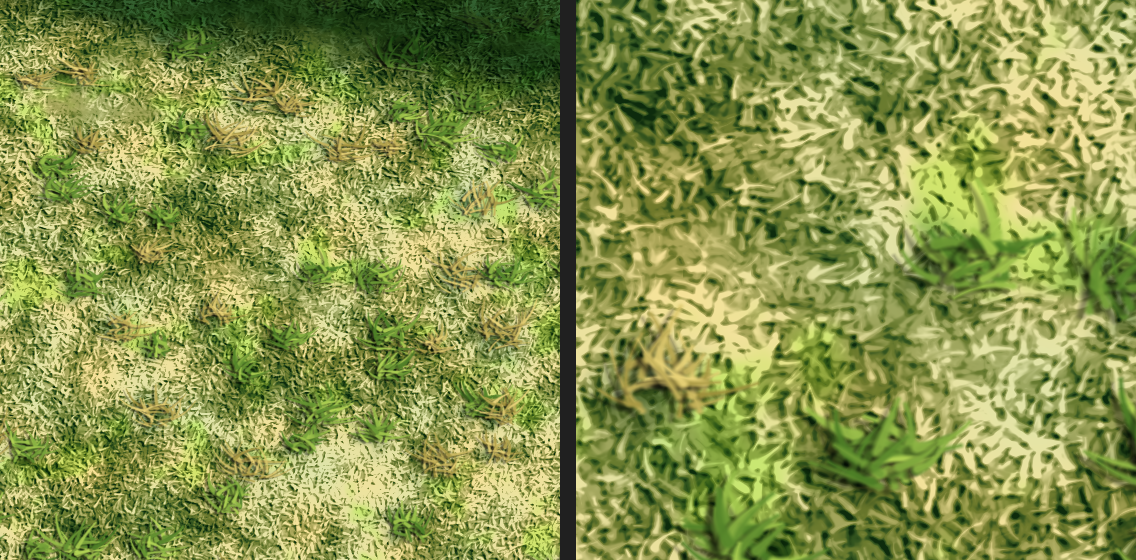
Left: the whole. Right: its middle third, enlarged.
Reproduce this texture procedurally as a WebGL 2 fragment shader.

```glsl
#version 300 es
precision highp float;
// Dry, sunlit lawn with straw litter, scattered grass tufts and a shaded far edge.

#define STRAW_LAYERS 6
#define STRAW_CELLS 28.0
#define STRAW_WIDTH 0.0020
#define TUFT_CELLS 8.0
#define TUFT_SHARE 0.66
#define TUFT_BLADES 26
#define BLADE_LENGTH 0.066
#define EDGE_SOFTNESS 0.0021
#define CONTRAST 1.15
#define BRIGHTNESS 0.72
#define SHADE_HEIGHT 0.985
#define SHADE_SLOPE 0.17

uniform vec2 u_resolution;
out vec4 fragColor;

vec2 hash2(vec2 p) {
    vec3 q = fract(p.xyx * vec3(0.1031, 0.1030, 0.0973));
    q += dot(q, q.yzx + 33.33);
    return fract((q.xx + q.yz) * q.zy);
}

float cornerSlope(vec2 cell, vec2 offset) {
    float angle = 6.2832 * hash2(cell + 71.0).x;
    return dot(vec2(cos(angle), sin(angle)), offset);
}

float gradientNoise(vec2 p) {
    vec2 i = floor(p), f = p - i, e = vec2(1, 0);
    vec2 u = f * f * f * (f * (f * 6.0 - 15.0) + 10.0);
    float low = mix(cornerSlope(i, f), cornerSlope(i + e, f - e), u.x);
    float high = mix(cornerSlope(i + e.yx, f - e.yx), cornerSlope(i + 1.0, f - 1.0), u.x);
    return 1.4 * mix(low, high, u.y);
}

float fbm(vec2 p) {
    float sum = 0.0, weight = 0.6;
    for (int i = 0; i < 4; i++) {
        sum += weight * gradientNoise(p);
        p = mat2(1.6, 1.2, -1.2, 1.6) * p + 17.0;
        weight *= 0.5;
    }
    return sum;
}

// Coverage of a tapered, bent blade growing from the origin.
float blade(vec2 q, float angle, float len, float bend, float width) {
    vec2 dir = vec2(cos(angle), sin(angle));
    float u = clamp(dot(q, dir) / len, 0.0, 1.0);
    q -= len * (dir * u + vec2(-dir.y, dir.x) * bend * u * (u - 0.3));
    float w = width * (1.0 - 0.65 * u);
    return 1.0 - smoothstep(w - EDGE_SOFTNESS, w + EDGE_SOFTNESS, length(q));
}

// Straw litter: each blade darkens what lies beside it, then covers it.
float strawTone(vec2 p, float tone, float patchTone, float flow) {
    for (int layer = 0; layer < STRAW_LAYERS; layer++) {
        float cells = STRAW_CELLS + 9.0 * float(layer);
        for (int k = 0; k < 9; k++) {
            vec2 id = floor(p * cells) + vec2(k % 3, k / 3) - 1.0;
            vec2 a = hash2(id + 37.0 * float(layer)), b = hash2(id + 19.0 + 53.0 * float(layer));
            float angle = 1.15 + flow + (b.x - 0.5) * 2.8;
            float len = (0.5 + 1.1 * b.y) / cells;
            vec2 q = p - (id + a) / cells + 0.5 * len * vec2(cos(angle), sin(angle));
            float bend = 1.0 * (a.x - 0.5), width = STRAW_WIDTH * (0.6 + 0.8 * a.y);
            tone -= 0.22 * blade(q + vec2(0.004, 0.003), angle, len, bend, width);
            float strawLight = 0.48 + 0.56 * fract(a.x * 7.0 + b.y * 5.0) + 0.3 * patchTone;
            tone = mix(tone, strawLight, blade(q, angle, len, bend, width));
        }
    }
    return tone;
}

vec3 groundColor(float t) {
    vec3 c = mix(vec3(0.05, 0.17, 0.05), vec3(0.20, 0.33, 0.12), smoothstep(-0.05, 0.22, t));
    c = mix(c, vec3(0.42, 0.48, 0.18), smoothstep(0.20, 0.46, t));
    c = mix(c, vec3(0.64, 0.65, 0.36), smoothstep(0.46, 0.70, t));
    return mix(c, vec3(0.92, 0.89, 0.63), smoothstep(0.70, 1.0, t));
}

// Fans of living or withered blades, each above a soft shadow.
vec3 addTufts(vec3 color, vec2 p, float rough) {
    for (int k = 0; k < 9; k++) {
        vec2 id = floor(p * TUFT_CELLS) + vec2(k % 3, k / 3) - 1.0;
        vec2 kind = hash2(id + 211.0);
        vec2 q = p - (id + 0.1 + 0.8 * hash2(id + 5.0)) / TUFT_CELLS;
        if (kind.x > TUFT_SHARE || length(q) > 0.11) continue;
        float size = 0.5 + 0.5 * fract(kind.x * 29.0);
        float spread = length(q + vec2(0.014, 0.002)) / size + 0.04 * rough;
        color *= 1.0 - vec3(0.50, 0.36, 0.46) * exp(-spread * spread * 900.0);
        float withered = step(0.72, kind.y);
        vec3 deep = mix(vec3(0.28, 0.48, 0.14), vec3(0.62, 0.56, 0.23), withered);
        vec3 bright = mix(vec3(0.72, 0.85, 0.34), vec3(0.95, 0.86, 0.50), withered);
        for (int j = 0; j < TUFT_BLADES; j++) {
            vec2 a = hash2(id * 13.0 + float(j) * 3.7), b = hash2(id * 7.0 + float(j) * 5.3 + 90.0);
            vec2 root = (a - vec2(0.5, 0.6)) * vec2(0.07, 0.055) * size;
            float angle = 1.45 + (b.x - 0.5) * 3.3;
            float len = BLADE_LENGTH * size * (0.3 + 0.7 * b.y);
            float width = mix(0.0033, 0.0024, withered) * (0.7 + 0.6 * a.y);
            float bend = 1.0 * (a.x - 0.5);
            color *= 1.0 - 0.30 * blade(q - root + vec2(0.005, 0.003), angle, len, bend, width);
            float cover = blade(q - root, angle, len, bend, width);
            color = mix(color, mix(deep, bright, fract(a.x * 9.0 + b.y * 3.0)), 0.92 * cover);
        }
    }
    return color;
}

void main() {
    vec2 uv = gl_FragCoord.xy / u_resolution.y;
    vec2 p = vec2(uv.x, uv.y * (1.0 + 0.16 * uv.y)); // foreshortened ground plane
    float patches = fbm(p * 4.0), clumps = fbm(p * 11.0 + 60.0), rough = fbm(p * 28.0 + 9.0);
    float grain = gradientNoise(mat2(0.8, -0.6, 0.6, 0.8) * p * vec2(95.0, 60.0));

    // Litter and bare soil
    float base = 0.52 + 0.2 * patches + 0.25 * rough + 0.15 * grain;
    float tone = strawTone(p, base, patches + clumps, 1.2 * gradientNoise(p * 5.0 + 30.0));
    tone += 0.16 * patches + 0.22 * clumps + 0.14 * rough;
    tone = (tone - 0.585) * CONTRAST + BRIGHTNESS;
    float soil = smoothstep(0.16, 0.42, fbm(p * vec2(3.0, 6.0) + 40.0) + 0.2 * (uv.x + uv.y - 1.2));
    tone = mix(tone, 0.76 + 0.22 * rough + 0.08 * grain, 0.6 * soil * smoothstep(0.2, 0.7, uv.y));

    // Shade falls across the far edge with a dim fringe
    float depth = uv.y - SHADE_HEIGHT + SHADE_SLOPE * uv.x + 0.08 * patches + 0.05 * clumps;
    tone -= 0.17 * smoothstep(-0.17, 0.0, depth);
    vec3 color = groundColor(tone);
    color *= 1.0 + vec3(0.07, -0.01, -0.08) * gradientNoise(p * 9.0 + 3.0);
    float moss = smoothstep(0.08, 0.42, fbm(p * 8.0 + 80.0));
    color = mix(color, color * vec3(0.82, 1.02, 0.60), 0.75 * moss);
    color = addTufts(color, p, rough);
    color *= mix(vec3(1), vec3(0.22, 0.42, 0.29), smoothstep(-0.05, 0.06, depth));
    fragColor = vec4(clamp(color, 0.0, 1.0), 1.0);
}
```
